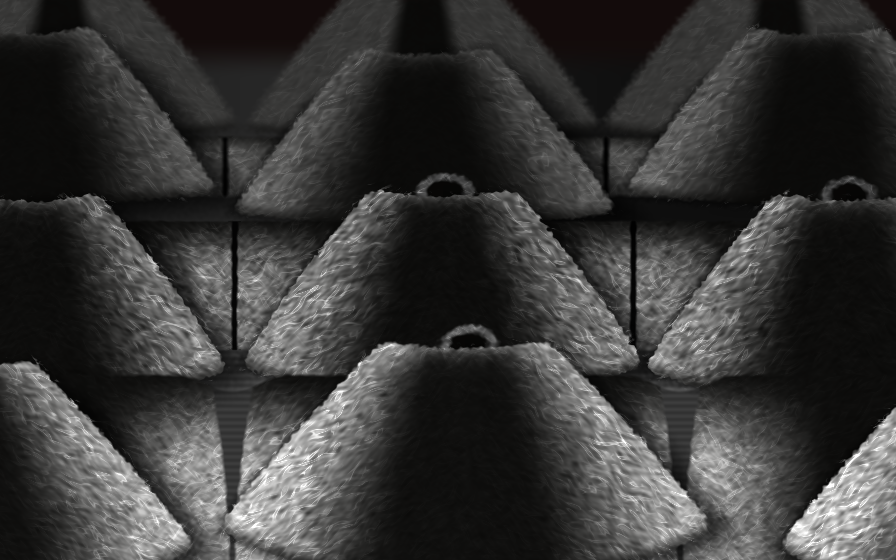
Reproduce this pattern procedurally as a Shadertoy shader.

```glsl
// Rows of truncated grey felt cones on felt tiles, lit from the sides.

// Per-row values, ordered back to front, in canvas heights.
const vec4 CENTER = vec4(0.753, 0.757, 0.790, 0.830);
const vec4 STEP   = vec4(0.640, 0.703, 0.730, 0.958);
const vec4 SKEW   = vec4(0.000, -0.005, -0.010, 0.040);
const vec4 RISE   = vec4(0.000, 0.034, -0.008, -0.030);
const vec4 TOP    = vec4(1.020, 0.916, 0.660, 0.388);
const vec4 BASE   = vec4(0.770, 0.620, 0.345, 0.055);
const vec4 SAG    = vec4(0.020, 0.022, 0.060, 0.100);
const vec4 TIP    = vec4(0.130, 0.118, 0.128, 0.148);
const vec4 FOOT   = vec4(0.320, 0.345, 0.362, 0.442);
const vec4 TILE   = vec4(0.640, 0.680, 0.712, 0.800);
const vec4 LIGHT  = vec4(0.310, 0.430, 0.660, 0.900);
const vec4 BLUR   = vec4(0.010, 0.004, 0.0015, 0.003);
const vec4 GRAIN  = vec4(0.300, 0.620, 1.000, 0.780);

const vec3  WARM_BLACK = vec3(0.026, 0.025, 0.021);
const vec3  BACKDROP   = vec3(0.075, 0.045, 0.043);
const float JITTER = 0.004;
const float FUZZ   = 0.007;
const vec2  CURL   = vec2(0.042, 0.027);

vec2 hash2(vec2 p) {
    p = vec2(dot(p, vec2(127.1, 311.7)), dot(p, vec2(269.5, 183.3)));
    return 2.0 * fract(sin(p) * 43758.5) - 1.0;
}

float gradientNoise(vec2 p) {
    vec2 i = floor(p), f = fract(p);
    vec2 s = f * f * (3.0 - 2.0 * f), e = vec2(1.0, 0.0);
    float low  = mix(dot(hash2(i), f), dot(hash2(i + e.xy), f - e.xy), s.x);
    float high = mix(dot(hash2(i + e.yx), f - e.yx), dot(hash2(i + 1.0), f - 1.0), s.x);
    return mix(low, high, s.y);
}

// Short fibres along one direction: soft streaks with thin bright crests.
float strands(vec2 p, float angle) {
    float c = cos(angle), s = sin(angle);
    vec2 q = mat2(c, -s, s, c) * p * vec2(42.0, 150.0);
    float n = gradientNoise(q);
    float crest = smoothstep(0.14, 0.0, abs(n - 0.12)) * smoothstep(-0.05, 0.3, gradientNoise(q * 0.6 + 9.0));
    return 0.6 * n + 0.55 * crest - 0.07;
}

// Matted wool centred near 1; slant from 0 to 1 leans the fibres left to right.
float felt(vec2 p, float slant) {
    p += 0.010 * vec2(gradientNoise(p * 22.0), gradientNoise(p * 22.0 + 40.0));
    float leftLean  = strands(p, 0.30) + strands(p + 3.7, 0.85);
    float rightLean = strands(p + 5.3, -0.30) + strands(p + 8.1, -0.85);
    float mottle = 0.38 * gradientNoise(p * 66.0) + 0.30 * gradientNoise(p * 20.0);
    return 1.0 + 0.95 * mix(leftLean, rightLean, slant) + mottle;
}

float smoothMax(float a, float b, float k) {
    float h = max(k - abs(a - b), 0.0) / k;
    return max(a, b) + h * h * k * 0.25;
}

float coverage(float d, float soft) {
    return 1.0 - smoothstep(-soft, soft, d);
}

// Wall behind, ribbed floor below.
vec3 background(vec2 p) {
    float rib = 0.9 + 0.1 * sin(p.y * 520.0);
    float haze = 0.05 + 0.10 * exp(-6.0 * pow(p.x - 0.5, 2.0));
    vec3 ground = mix(vec3(0.34 * rib), vec3(haze), smoothstep(0.40, 0.62, p.y));
    return mix(ground, BACKDROP, smoothstep(0.86, 0.93, p.y));
}

// Flat tiles around the cone feet, shadowed by the row behind.
void drawTiles(inout vec3 col, vec2 p, int r, float wool, float soft) {
    float top = BASE[r - 1] - 0.015;
    float bottom = BASE[r] + (r == 3 ? -0.09 : 0.03);
    float x = (fract((p.x - CENTER[r] + 0.015) / TILE[r] + 0.5) - 0.5) * TILE[r];
    float u = 2.0 * abs(x) / TILE[r];
    float h = clamp((p.y - bottom) / (top - bottom), 0.0, 1.0);
    float gap = 0.005 + (r == 3 ? 0.035 * h * h : 0.0);
    float inside = 0.5 * TILE[r] - abs(x) - gap;
    float notch = r == 3 ? 0.03 * smoothstep(0.75, 1.0, u) : 0.0;
    float band = max(p.y - top + notch, bottom - p.y);
    float edge = max(band, -inside) + 0.004 * gradientNoise(p * 60.0);

    // Gaps are black slots, except where they widen and show floor.
    col *= 1.0 - (r == 3 ? 0.3 : 0.93) * coverage(max(band, inside - 0.006), soft);
    float shade = smoothstep(0.30, 0.90, u);
    shade *= smoothstep(0.0, 0.5 * (top - bottom), top - p.y + 0.02 * u);
    float lum = LIGHT[r] * (0.03 + 0.68 * shade) * wool;
    col = mix(col, WARM_BLACK + lum, coverage(edge, soft + 0.001));
}

void drawCone(inout vec3 col, vec2 p, int r, float column, float wool, float fuzz, float soft) {
    float spread = column * column;
    vec2 q = p - JITTER * hash2(vec2(column, float(r)) + 5.0);
    q -= vec2(CENTER[r] + column * STEP[r] + spread * SKEW[r], spread * RISE[r]);

    // Curl of the open tip, behind the front wall.
    if (r > 1 && column > -0.5) {
        vec2 ring = (q - vec2(0.006, TOP[r] - 0.006)) * vec2(1.0, CURL.x / CURL.y);
        float radius = length(ring) + fuzz + 0.012 * gradientNoise(p * 28.0);
        col = mix(col, WARM_BLACK, coverage(radius - CURL.x, soft));
        float curl = coverage(abs(radius - CURL.x) - 0.009, soft + 0.004);
        col = mix(col, vec3(0.46 * LIGHT[r] * wool), curl);
    }

    // Flaring wall with a dipped rim and a rounded hem.
    float t = clamp((TOP[r] - q.y) / (TOP[r] - BASE[r]), -0.1, 1.3);
    float halfWidth = mix(TIP[r], FOOT[r], t) + 0.010 * sin(3.1416 * t);
    float u = q.x / halfWidth, side = abs(u);
    float rim = q.y - TOP[r] + 0.014 * (1.0 - u * u) + 0.006 * gradientNoise(vec2(q.x * 16.0, column));
    float hem = BASE[r] - SAG[r] * (1.0 - u * u) - q.y;
    float d = smoothMax((abs(q.x) - halfWidth) * 0.78, rim, 0.020);
    d = smoothMax(d, hem, 0.025) + fuzz;

    // Cast shadow, wider on the right.
    float reach = u > 0.0 ? 0.060 : 0.018;
    if (r > 0) col *= mix(0.25, 1.0, smoothstep(-0.01, reach, d + 0.3 * max(rim + 0.1, 0.0)));

    // Side light leaves the front of the wall in shadow.
    float flank = smoothstep(0.25, 0.98, side + 0.08 * gradientNoise(p * 8.0));
    flank *= (u < 0.0 ? 1.0 : 0.85) * mix(0.7, 1.0, t);
    if (r == 0) flank = 0.65 * smoothstep(0.16, 0.36, side);
    float rimGlow = r == 0 ? 0.0 : 0.38 * exp(min(rim, 0.0) / 0.013);
    float lum = LIGHT[r] * (0.04 + 0.90 * flank + rimGlow * (1.0 - flank)) * wool;
    lum *= mix(0.4, 1.0, smoothstep(0.0, 0.025, -hem));
    col = mix(col, WARM_BLACK + lum, coverage(d, soft));

    // Stray hairs around the outline.
    float halo = smoothstep(0.014, 0.0, d) * step(0.0, d) * smoothstep(1.1, 1.5, wool);
    col += 0.3 * LIGHT[r] * halo;
}

void mainImage(out vec4 fragColor, in vec2 fragCoord) {
    vec2 p = fragCoord / iResolution.y;
    vec3 col = background(p);
    for (int r = 0; r < 4; r++) {
        // Fibre slant eases from one flank of a cone to the other.
        float slant = 0.5 + 0.5 * sin(6.2832 * (p.x - CENTER[r]) / STEP[r]);
        vec2 grainPoint = p + float(r) * vec2(2.3, 1.7);
        float wool = max(0.15, mix(1.0, felt(grainPoint, slant), GRAIN[r]));
        float fuzz = FUZZ * gradientNoise(p * 110.0);
        float soft = max(BLUR[r], 1.0 / iResolution.y);
        if (r > 0) drawTiles(col, p, r, wool, soft);
        for (int c = -1; c <= 1; c++) drawCone(col, p, r, float(c), wool, fuzz, soft);
    }
    fragColor = vec4(clamp(col, 0.0, 1.0), 1.0);
}
```
